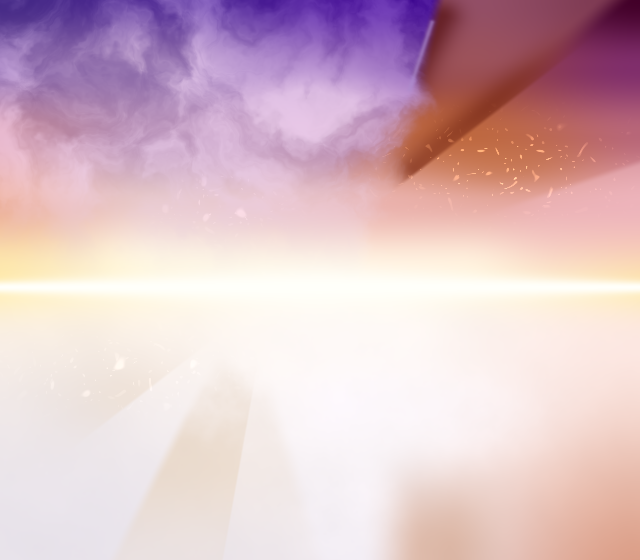
A Shadertoy shader for this background:

```glsl
// A hazy horizon: violet smoke and copper beams above a line of light, pale floor below.
// Vertical colour ramps give the base tones; fractal noise, half-planes,
// spots and hashed specks add the detail.

const float HORIZON = .487;

float hash(vec2 p) {
  vec3 q = fract(p.xyx * vec3(.1031, .103, .0973));
  q += dot(q, q.yzx + 33.33);
  return fract((q.x + q.y) * q.z);
}

float noise(vec2 p) {
  vec2 i = floor(p), f = fract(p);
  f = f * f * (3. - 2. * f);
  return mix(mix(hash(i), hash(i + vec2(1, 0)), f.x),
             mix(hash(i + vec2(0, 1)), hash(i + vec2(1, 1)), f.x), f.y);
}

float fbm(vec2 p) {
  float sum = 0., amp = .48;
  for (int i = 0; i < 6; i++) {
    sum += amp * noise(p);
    p = mat2(1.6, 1.2, -1.2, 1.6) * p + 7.3;
    amp *= .54;
  }
  return sum;
}

// Five evenly spaced colours, t from 0 to 1
vec3 ramp(float t, vec3 a, vec3 b, vec3 c, vec3 d, vec3 e) {
  t *= 4.;
  vec3 col = mix(a, b, smoothstep(0., 1., t));
  col = mix(col, c, smoothstep(1., 2., t));
  col = mix(col, d, smoothstep(2., 3., t));
  return mix(col, e, smoothstep(3., 4., t));
}

// Soft elliptical spot
float spot(vec2 p, vec2 centre, vec2 radius) {
  vec2 d = (p - centre) / radius;
  return exp(-dot(d, d));
}

// 1 to the left of the line a -> b
float leftOf(vec2 p, vec2 a, vec2 b, float soft) {
  vec2 dir = normalize(b - a), d = p - a;
  return smoothstep(-soft, soft, dir.x * d.y - dir.y * d.x);
}

// Soft streak along the segment a -> b
float streak(vec2 p, vec2 a, vec2 b, float width) {
  vec2 d = p - a, dir = b - a;
  float h = clamp(dot(d, dir) / dot(dir, dir), 0., 1.);
  return spot(d, dir * h, vec2(width));
}

// Random discs in some cells of a grid
float specks(vec2 p, float cells, float density) {
  vec2 cell = floor(p * cells);
  vec2 centre = .25 + .5 * vec2(hash(cell + 3.1), hash(cell + 17.7));
  float radius = .1 + .15 * hash(cell + 41.);
  float disc = 1. - smoothstep(radius * .4, radius, length(fract(p * cells) - centre));
  return disc * step(hash(cell + 9.), density) * (.4 + .6 * hash(cell + 63.));
}

vec3 skyColour(vec2 uv, vec2 p) {
  float t = (uv.y - .52) / .48;
  vec3 left = ramp(t, vec3(1, .9, .66), vec3(.94, .69, .58), vec3(.82, .59, .66), vec3(.56, .42, .7), vec3(.34, .23, .6));
  vec3 middle = ramp(t, vec3(1, .97, .9), vec3(.95, .83, .82), vec3(.75, .58, .75), vec3(.58, .44, .72), vec3(.33, .18, .62));
  vec3 violet = ramp(t, vec3(1, .95, .89), vec3(.93, .76, .77), vec3(.74, .53, .7), vec3(.46, .27, .64), vec3(.27, .05, .6));
  vec3 copper = ramp(t, vec3(1, .93, .86), vec3(.92, .7, .68), vec3(.74, .4, .25), vec3(.59, .27, .25), vec3(.5, .24, .38));
  vec3 wine = ramp(t, vec3(1, .87, .7), vec3(.92, .68, .71), vec3(.72, .4, .48), vec3(.5, .18, .42), vec3(.26, 0, .16));
  vec3 cold = mix(mix(left, middle, smoothstep(0., .25, uv.x)), violet, smoothstep(.25, .6, uv.x));

  // Smoke
  vec2 warp = vec2(fbm(p * 5.), fbm(p * 5. + 19.));
  float smoke = smoothstep(.25, .8, fbm(p * 7. + warp * 2.));
  float puffs = spot(uv, vec2(.2, .87), vec2(.16, .11)) + spot(uv, vec2(.5, .79), vec2(.12, .08))
              + .8 * spot(uv, vec2(.27, .7), vec2(.26, .1));
  cold = mix(cold, vec3(.85, .74, .85), min(puffs * (.2 + .65 * smoke) + .15 * smoke, .8));
  cold += .16 * (smoke - .5) * smoothstep(.56, .75, uv.y);

  // Copper beams
  vec3 warm = mix(copper, wine, smoothstep(.72, 1., uv.x));
  float panel = leftOf(uv, vec2(.68, .73), vec2(.92, .96), .02);
  warm = mix(warm, vec3(.63, .36, .42), .6 * panel * smoothstep(.8, .9, uv.y));
  float ray = streak(uv, vec2(.65, .7), vec2(.95, .98), .03) * leftOf(uv, vec2(.7, .735), vec2(.9, .91), .004);
  warm = mix(warm, vec3(.48, .17, .1), .8 * ray * (1. - smoothstep(.75, .95, uv.x)));
  warm = mix(warm, vec3(.36, .09, .1), .8 * streak(uv, vec2(.64, .86), vec2(.69, .97), .03));
  warm = mix(warm, vec3(.76, .43, .25), .6 * spot(uv, vec2(.8, .71), vec2(.14, .06)));
  float under = leftOf(uv, vec2(1, .71), vec2(.78, .625), .007);
  warm = mix(warm, vec3(.94, .73, .76), .5 * under * smoothstep(.72, .88, uv.x));
  float low = 1. - smoothstep(.65, .92, uv.y);
  vec2 drift = vec2(.14 * low * (smoke - .5), 0);
  vec3 col = mix(warm, cold, leftOf(uv - drift, vec2(.63, .74), vec2(.685, 1), .012 + .07 * low));
  return mix(col, vec3(.68, .55, .8), .6 * streak(uv, vec2(.64, .84), vec2(.675, .96), .004));
}

vec3 floorColour(vec2 uv, vec2 p) {
  float t = uv.y / .48, mist = fbm(p * 7. + 31.);
  vec3 left = mix(vec3(.91, .89, .92), vec3(1, .95, .88), t * t);
  vec3 middle = mix(vec3(.94, .92, .95), vec3(1, .98, .97), min(t * 1.4, 1.));
  vec3 right = mix(vec3(.86, .62, .53), vec3(.99, .91, .89), smoothstep(-.2, .85, t) * 1.1 - .11);
  vec3 col = mix(mix(left, middle, smoothstep(.1, .52, uv.x)), right, smoothstep(.58, 1., uv.x));

  // Beige wedges
  float inner = leftOf(uv, vec2(.31, .3), vec2(.19, .03), .01) * leftOf(uv, vec2(.5, 0), vec2(.43, .27), .015);
  float seam = leftOf(uv, vec2(.348, 0), vec2(.39, .27), .002);
  float outer = leftOf(uv, vec2(.085, .175), vec2(.26, .33), .003) * spot(uv, vec2(.22, .29), vec2(.11, .07));
  float fade = mix(.4, 1., smoothstep(0., .18, uv.y)) * (1. - smoothstep(.2, .38, uv.y + .2 * (mist - .5)));
  col = mix(col, vec3(.91, .84, .77), .8 * min(fade * inner * mix(.4, 1., seam) + .6 * outer, 1.));

  // Tan block and white mist
  float block = smoothstep(.56, .66, uv.x) * (1. - smoothstep(.7, .82, uv.x)) * (1. - smoothstep(.02, .22, uv.y));
  col = mix(col, vec3(.85, .69, .61), .85 * block);
  float cloud = spot(uv, vec2(.54, .14), vec2(.07, .16)) + spot(uv, vec2(.65, .27), vec2(.2, .08));
  return mix(col, vec3(.99, .97, .99), min(mist * cloud * 1.3, 1.)) + .03 * (mist - .5);
}

void mainImage(out vec4 fragColor, in vec2 fragCoord) {
  vec2 uv = fragCoord / iResolution.xy, p = uv * vec2(8. / 7., 1);
  vec3 col = mix(floorColour(uv, p), skyColour(uv, p), smoothstep(.465, .505, uv.y));
  // Glowing dust
  vec2 q = p + .03 * vec2(noise(p * 40.), noise(p * 40. + 9.));
  float dust = specks(q, 60., .5) + specks(q + .37, 32., .3);
  float discs = specks(q + .13, 15., .5) + .6 * dust;
  col += vec3(.5, .44, .32) * dust * spot(uv, vec2(.79, .71), vec2(.13, .055));
  col += .1 * discs * (spot(uv, vec2(.35, .64), vec2(.08, .05)) + spot(uv, vec2(.18, .33), vec2(.13, .05)));
  // Horizon light
  float rise = abs(uv.y - HORIZON), side = abs(uv.x - .5) * 2.;
  vec3 halo = mix(vec3(1, .99, .94), vec3(1, .93, .68), side * side);
  col = mix(col, halo, .75 * spot(vec2(rise, 0), vec2(0), vec2(.05)));
  col = mix(col, vec3(1, 1, .98), spot(vec2(rise, 0), vec2(0), vec2(mix(.03, .011, side))));
  fragColor = vec4(clamp(col, 0., 1.), 1);
}
```
